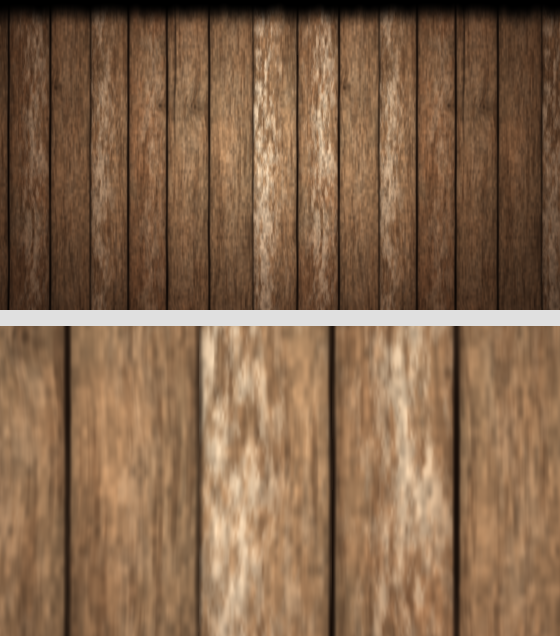
Top: the whole. Bottom: its middle third, enlarged.
A Shadertoy shader for this texture:

```glsl
// Lengths are fractions of the canvas width
const float PERIOD = 0.5156;        // one set of seven planks
const float FIRST_SEAM = 0.0156;
const float SEAM_HALF_WIDTH = 0.0017;
const float SEAM_BLUR = 0.0015;
const float SHADOW_WIDTH = 0.0036;
const float TOP_DARK = 0.006;
const float TOP_CLEAR = 0.052;
const float EDGE_LIGHT = 0.27;
const vec2 GLOW_CENTRE = vec2(0.5, 0.315);
const vec2 GLOW_SIZE = vec2(0.46, 0.31);

const vec3 WOOD = vec3(0.61, 0.485, 0.355);
const vec3 GRAIN = vec3(0.31, 0.205, 0.13);
const vec3 RUSSET = vec3(0.54, 0.385, 0.265);
const vec3 WORN = vec3(0.86, 0.77, 0.65);
const vec3 GAP = vec3(0.085, 0.05, 0.03);
const vec3 EDGE_TINT = vec3(1.10, 0.92, 0.82);

// Per plank: left seam, seam depth, amount of wear, where it lies, redness
const int PLANKS = 7;
const float SEAM[8] = float[8](0.0, 0.144, 0.283, 0.414, 0.548, 0.694, 0.846, 1.0);
const float DEPTH[8] = float[8](0.95, 0.95, 0.55, 0.9, 0.95, 0.9, 0.5, 0.95);
const float WEAR[7] = float[7](0.8, 0.2, 0.75, 0.4, 0.22, 0.2, 0.95);
const float WEAR_AT[7] = float[7](0.62, 0.5, 0.25, 0.6, 0.5, 0.5, 0.25);
const float RED[7] = float[7](0.6, 0.25, 0.2, 0.75, 0.3, 0.3, 0.2);

// Knots: x in the set, y, radius, strength
const vec4 KNOTS[4] = vec4[4](
    vec4(0.084, 0.396, 0.009, 0.7), vec4(0.270, 0.365, 0.008, 0.6),
    vec4(0.333, 0.362, 0.009, 0.55), vec4(0.303, 0.022, 0.008, 0.4));
const float CRACK_X = 0.297;

float hash(vec2 p) {
    p = fract(p * vec2(0.1031, 0.1137));
    p += dot(p, p.yx + 33.33);
    return fract((p.x + p.y) * p.x * 17.3);
}

float noise(vec2 p) {
    vec2 i = floor(p), f = fract(p);
    f = f * f * (3.0 - 2.0 * f);
    return mix(mix(hash(i), hash(i + vec2(1, 0)), f.x),
               mix(hash(i + vec2(0, 1)), hash(i + vec2(1, 1)), f.x), f.y);
}

float fbm(vec2 p) {
    float sum = 0.0, amp = 0.57;
    for (int i = 0; i < 3; i++) {
        sum += amp * noise(p);
        p = p * 2.03 + 17.7;
        amp *= 0.5;
    }
    return sum;
}

void mainImage(out vec4 fragColor, in vec2 fragCoord) {
    vec2 p = fragCoord / iResolution.x;
    float top = iResolution.y / iResolution.x;
    float pixel = 1.0 / iResolution.x;

    // Find the plank within its set; seams waver slightly
    float wobble = (noise(vec2(p.x * 6.0, p.y * 14.0) + 40.0) - 0.5) * 0.0012;
    float across = (p.x + wobble - FIRST_SEAM) / PERIOD;
    float setId = floor(across);
    across -= setId;
    int plank = 0;
    for (int i = 1; i < PLANKS; i++)
        if (across >= SEAM[i]) plank = i;
    float left = SEAM[plank], right = SEAM[plank + 1];
    float along = (across - left) / (right - left);
    vec2 q = vec2(across * PERIOD, p.y);
    vec2 seed = vec2(float(plank) * 37.0 + 11.0, float(plank) * 19.0 + 5.0);

    // Knots darken the wood and bend the grain
    float knot = 0.0, bend = 0.0;
    for (int i = 0; i < 4; i++) {
        vec2 offset = (q - KNOTS[i].xy) * vec2(1.0, 0.75);
        float d = length(offset) / KNOTS[i].z;
        knot += KNOTS[i].w * exp(-d * d) * (0.8 + 0.2 * cos(d * 6.0));
        bend += 0.004 * exp(-0.3 * d * d);
    }

    // Straight grain and broad stains
    float sway = (noise(q * vec2(25.0, 14.0) + seed) - 0.5) * 0.005;
    float x = q.x + bend + sway;
    float grain = fbm(vec2(x * 190.0, q.y * 14.0) + seed);
    float stain = fbm(q * vec2(26.0, 13.0) + seed + 60.0);
    vec3 col = mix(WOOD, RUSSET, RED[plank] * smoothstep(0.3, 0.65, stain));
    col = mix(col, GRAIN, 0.1 + 0.4 * smoothstep(0.36, 0.85, grain));
    col *= 0.86 + 0.36 * stain;

    // Pale fine flecks in loose patches, varied a little by set
    float patches = noise(q * vec2(50.0, 15.0) + seed + 90.0 + setId * 0.15);
    float flecks = fbm(vec2(x * 190.0, q.y * 48.0) + seed + 30.0);
    float band = exp(-pow((along - WEAR_AT[plank]) / 0.33, 2.0));
    float worn = smoothstep(0.28, 0.95, flecks + 0.34 * (patches - 0.5) + 0.2 * (band - 0.35));
    col = mix(col, WORN, worn * WEAR[plank] * (0.25 + 0.75 * band));
    col = mix(col, GRAIN * 0.6, min(knot, 1.0));

    // Short fibres over bare and worn wood alike
    float fibre = noise(vec2(x * 330.0, q.y * 85.0) + seed);
    fibre += 0.6 * noise(vec2(x * 240.0, q.y * 170.0) + seed + 50.0);
    col *= 1.0 + 0.26 * (fibre - 0.8);

    // Split running down from the top
    float crack = smoothstep(0.0015 + pixel, 0.0, abs(q.x + sway - CRACK_X));
    col = mix(col, GAP, 0.45 * crack * smoothstep(0.25, 0.36, p.y));

    // Soft gaps, deeper in some stretches than in others
    float dLeft = (across - left) * PERIOD, dRight = (right - across) * PERIOD;
    float seam = min(dLeft, dRight);
    float depth = dLeft < dRight ? DEPTH[plank] : DEPTH[plank + 1];
    depth *= 0.72 + 0.36 * noise(vec2(floor(across * 7.0 + 0.5) * 5.0, p.y * 22.0));
    col *= 1.0 - 0.5 * depth * exp(-seam / SHADOW_WIDTH);
    float blur = max(SEAM_BLUR, pixel);
    float gap = 1.0 - smoothstep(SEAM_HALF_WIDTH - blur, SEAM_HALF_WIDTH + blur, seam);
    col = mix(col, GAP, gap * min(depth, 1.0));

    // Central glow, warm dim edges and black upper rim
    vec2 g = (p - GLOW_CENTRE) / GLOW_SIZE;
    float glow = exp(-dot(g, g));
    col *= mix(EDGE_LIGHT, 1.11, glow) * mix(EDGE_TINT, vec3(1.0), glow);
    float rim = top - p.y + 0.008 * (noise(vec2(p.x * 70.0, 3.0)) - 0.5);
    col *= smoothstep(TOP_DARK, TOP_CLEAR, rim);

    fragColor = vec4(clamp(col, 0.0, 1.0), 1.0);
}
```
